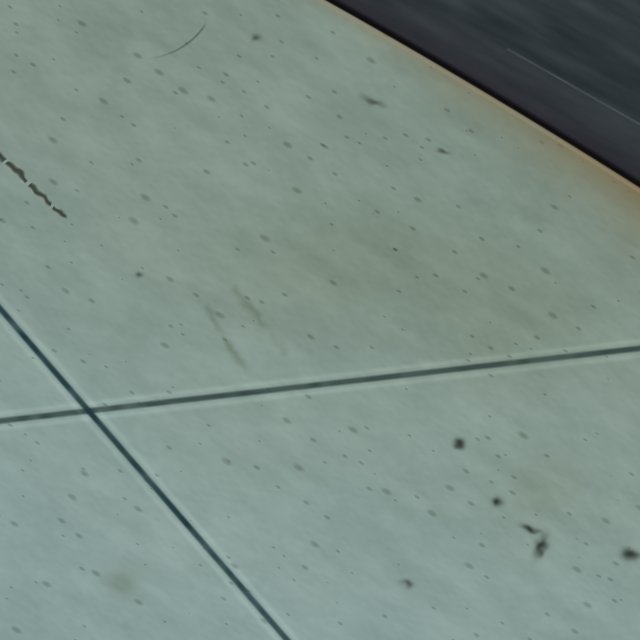
A Shadertoy shader for this texture:

```glsl
float hash(vec2 p) {
    return fract(sin(dot(p, vec2(127.1, 311.7))) * 43758.545);
}

float noise(vec2 p) {
    vec2 i = floor(p), f = fract(p);
    f = f * f * (3.0 - 2.0 * f);
    return mix(mix(hash(i), hash(i + vec2(1, 0)), f.x),
               mix(hash(i + vec2(0, 1)), hash(i + vec2(1, 1)), f.x), f.y);
}

float fbm(vec2 p) {
    float sum = 0.0, amp = 0.5;
    for (int i = 0; i < 5; i++) {
        sum += amp * noise(p);
        p = mat2(1.6, 1.2, -1.2, 1.6) * p + 7.3;
        amp *= 0.5;
    }
    return sum;
}

mat2 rotation(float a) {
    return mat2(cos(a), -sin(a), sin(a), cos(a));
}

// x: distance to the segment, y: position along it
vec2 segment(vec2 p, vec2 a, vec2 b) {
    vec2 ab = b - a;
    float t = clamp(dot(p - a, ab) / dot(ab, ab), 0.0, 1.0);
    return vec2(length(p - a - ab * t), t);
}

float stroke(float d, float width, float soft) {
    return 1.0 - smoothstep(width - soft, width + soft, d);
}

float glow(vec2 p, vec2 center, vec2 radius) {
    vec2 q = (p - center) / radius;
    return exp(-dot(q, q));
}

// Cut groove with a pale lip on both sides
vec3 joint(vec3 col, vec2 p, vec2 a, vec2 b, float width, vec3 ink) {
    float d = segment(p, a, b).x;
    float wear = 0.75 + 0.35 * noise(p * 55.0);
    col += 0.045 * exp(-pow((d - width * 2.8) / 0.004, 2.0));
    return mix(col, ink, 0.9 * wear * stroke(d, width, 0.0026));
}

// Randomly placed elongated specks, one per grid cell
float specks(vec2 p, float cells, float density) {
    vec2 g = rotation(-0.55) * p * cells;
    vec2 id = floor(g);
    vec2 center = 0.3 + 0.4 * vec2(hash(id), hash(id + 19.7));
    float size = mix(0.06, 0.2, hash(id + 41.3));
    float d = length((fract(g) - center) * vec2(0.65, 1.4));
    return step(1.0 - density, hash(id + 73.1)) * (1.0 - smoothstep(0.2 * size, size, d));
}

vec3 concrete(vec2 p) {
    vec2 grain = rotation(-0.55) * p;
    float cloud = fbm(p * 5.0) - 0.5;
    float streak = fbm(grain * vec2(14.0, 42.0)) - 0.5;
    float cool = smoothstep(0.95, 0.05, p.y + 0.35 * p.x + 0.35 * cloud);
    vec3 col = mix(vec3(0.505, 0.575, 0.535), vec3(0.545, 0.63, 0.615), cool);
    col += 0.06 * cloud + 0.07 * streak;
    col += 0.018 * (noise(grain * vec2(90.0, 180.0)) - 0.5);
    // Broad warm and dull patches
    float dull = glow(p, vec2(0.58, 0.58), vec2(0.24, 0.1)) + 0.7 * glow(p, vec2(0.8, 0.5), vec2(0.16, 0.08));
    col -= dull * vec3(0.035, 0.045, 0.065) * (0.8 + cloud);
    col -= 0.6 * glow(p, vec2(0.19, 0.09), vec2(0.026, 0.022)) * vec3(0.09, 0.11, 0.15);
    col -= 0.5 * glow(p, vec2(0.85, 0.23), vec2(0.07, 0.05)) * vec3(0.04, 0.06, 0.09);
    col -= specks(p, 22.0, 0.3) * vec3(0.08, 0.09, 0.10);
    col -= specks(p + 0.37, 38.0, 0.16) * vec3(0.08, 0.09, 0.09);
    return col;
}

vec3 scuffs(vec3 col, vec2 p) {
    vec2 warp = 0.007 * vec2(noise(p * 90.0) - 0.5, noise(p * 90.0 + 31.0) - 0.5);
    vec2 q = p + warp;
    // Dark chips: centre and radii
    vec4 chips[10] = vec4[10](
        vec4(0.717, 0.307, 0.008, 0.006), vec4(0.778, 0.216, 0.008, 0.006),
        vec4(0.845, 0.147, 0.008, 0.016), vec4(0.828, 0.174, 0.013, 0.004),
        vec4(0.985, 0.132, 0.013, 0.008), vec4(0.582, 0.842, 0.016, 0.005),
        vec4(0.692, 0.763, 0.009, 0.004), vec4(0.215, 0.571, 0.006, 0.005),
        vec4(0.399, 0.941, 0.006, 0.005), vec4(0.636, 0.088, 0.008, 0.005));
    for (int i = 0; i < 10; i++) {
        vec2 r = rotation(-0.35) * (q - chips[i].xy);
        float strength = i < 5 ? 0.85 : 0.55;
        col = mix(col, vec3(0.15, 0.17, 0.15), strength * glow(r, vec2(0), chips[i].zw));
    }
    // Broken dark dash line
    vec2 dash = segment(q, vec2(-0.005, 0.762), vec2(0.099, 0.663));
    float gaps = smoothstep(0.08, 0.2, abs(fract(dash.y * 3.0 + 0.04) - 0.5) * 2.0);
    col = mix(col, vec3(0.20, 0.21, 0.18), 0.85 * gaps * stroke(dash.x, 0.0035, 0.003));
    // Faint olive smears
    for (int i = 0; i < 2; i++) {
        float k = float(i);
        vec2 s = segment(q, vec2(0.322 + 0.045 * k, 0.52 + 0.027 * k),
                         vec2(0.384 + 0.06 * k, 0.42 + 0.033 * k));
        col -= stroke(s.x, 0.004, 0.008) * noise(p * 48.0) * vec3(0.11, 0.12, 0.15);
    }
    // Curved hairline scratch
    vec2 arc = p - vec2(0.22, 1.03);
    float span = smoothstep(0.22, 0.30, p.x) * (1.0 - smoothstep(0.315, 0.325, p.x));
    span *= step(arc.y, 0.0);
    return col - 0.16 * span * stroke(abs(length(arc) - 0.122), 0.0012, 0.002);
}

vec3 darkFloor(vec2 p, float d) {
    float streak = fbm(rotation(-0.5) * p * vec2(9.0, 55.0)) - 0.5;
    vec3 col = vec3(0.20, 0.23, 0.245) + 0.11 * streak + 0.05 * (fbm(p * 9.0) - 0.5);
    col = mix(col, vec3(0.155, 0.145, 0.17), exp(-d / 0.035));
    vec2 scratch = segment(p, vec2(0.794, 0.923), vec2(1.01, 0.8));
    col += 0.14 * stroke(scratch.x, 0.0012, 0.0025) * (0.4 + 0.6 * noise(p * 40.0));
    return mix(col, vec3(0.06, 0.055, 0.06), 1.0 - smoothstep(0.004, 0.013, d));
}

void mainImage(out vec4 fragColor, in vec2 fragCoord) {
    vec2 p = fragCoord / iResolution.xy;
    // Slightly bowed border between the two floors
    float along = clamp((p.x - 0.508) / 0.492, 0.0, 1.0);
    float border = dot(p - vec2(0.508, 1.0), vec2(0.512, 0.859)) - 0.016 * along * (1.0 - along);

    vec3 col = scuffs(concrete(p), p);
    col = joint(col, p, vec2(-0.02, 0.340), vec2(1.02, 0.458), 0.0042, vec3(0.21, 0.27, 0.26));
    col = joint(col, p, vec2(-0.02, 0.541), vec2(0.466, -0.02), 0.0042, vec3(0.12, 0.21, 0.23));

    // Rust and pale lip beside the border
    float inside = max(-border, 0.0);
    float rust = exp(-inside / mix(0.012, 0.05, along)) * mix(0.4, 0.85, along);
    col = mix(col, vec3(0.48, 0.42, 0.29), rust * (0.65 + 0.6 * fbm(p * 12.0)));
    col = mix(col, vec3(0.60, 0.54, 0.45), 0.6 * stroke(abs(border + 0.005), 0.002, 0.003));

    col = mix(col, darkFloor(p, max(border, 0.0)), smoothstep(-0.002, 0.002, border));
    fragColor = vec4(clamp(col, 0.0, 1.0), 1.0);
}
```
